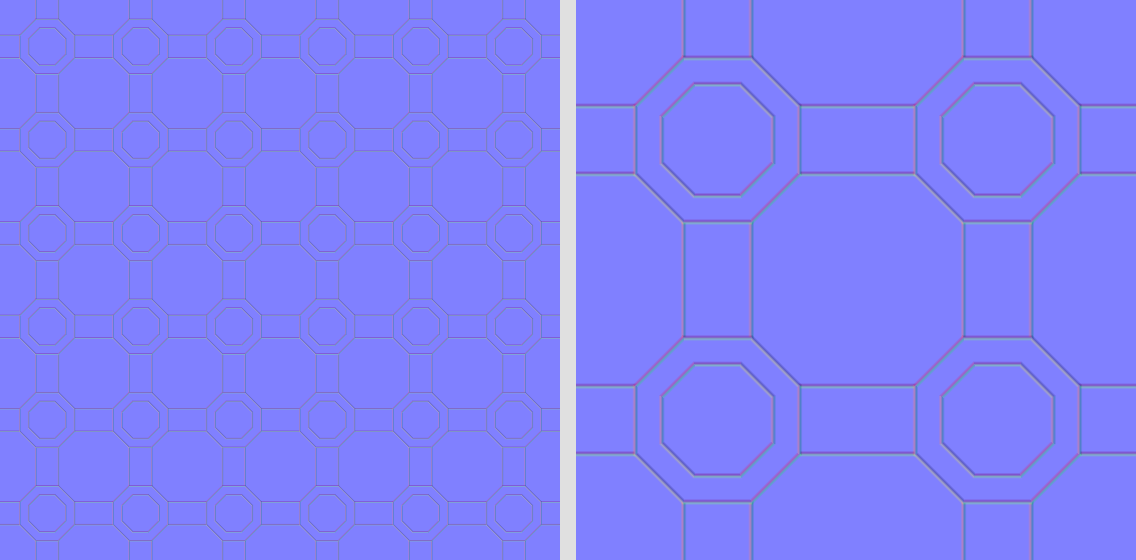
Left: the whole. Right: its middle third, enlarged.
A WebGL 2 fragment shader for this texture map:

```glsl
#version 300 es
precision highp float;
// Tangent-space normal map of octagon paving: ringed octagons joined by straight bands.

uniform vec2 u_resolution;
out vec4 fragColor;

const float REPEATS = 6.0;
const vec2 CELL_CENTRE = vec2(0.505, 0.5);

// Sizes in units of one cell
const float OUTER_RADIUS = 0.293;
const float INNER_RADIUS = 0.199;
const float BAND_HALF_WIDTH = 0.121;
const float WALL_WIDTH = 0.0072;
const float MIN_FILTER = 0.008;

const vec3 FLAT_NORMAL = vec3(0.5, 0.5, 1.0);
const float WALL_TILT = 0.21;
const float WALL_DROP = 0.23;

vec2 signs(vec2 p) {
    return mix(vec2(-1.0), vec2(1.0), step(0.0, p));
}

// Regular octagon: x = signed distance to its sides, yz = outward direction
vec3 octagon(vec2 p, float radius) {
    vec2 a = abs(p);
    vec2 s = signs(p);
    float diagonal = (a.x + a.y) * 0.70711;
    float straight = max(a.x, a.y);
    vec2 axis = a.x > a.y ? vec2(s.x, 0.0) : vec2(0.0, s.y);
    vec2 outward = diagonal > straight ? s * 0.70711 : axis;
    return vec3(max(diagonal, straight) - radius, outward);
}

// Share of a filter window centred on d that lies between lo and hi
float coverage(float d, float lo, float hi, float window) {
    float overlap = min(d + 0.5 * window, hi) - max(d - 0.5 * window, lo);
    return max(overlap, 0.0) / window;
}

// V-shaped groove: the two walls lean towards each other
vec3 groove(float d, vec2 outward, float window) {
    float nearWall = coverage(d, -WALL_WIDTH, 0.0, window);
    float farWall = coverage(d, 0.0, WALL_WIDTH, window);
    vec2 tilt = outward * (nearWall - farWall) * WALL_TILT;
    return vec3(tilt, -WALL_DROP * (nearWall + farWall));
}

void main() {
    vec2 uv = gl_FragCoord.xy / u_resolution;
    vec2 p = fract(uv * REPEATS) - CELL_CENTRE;
    float pixel = REPEATS / min(u_resolution.x, u_resolution.y);
    float window = max(pixel, MIN_FILTER);

    // Octagonal ring
    vec3 outer = octagon(p, OUTER_RADIUS);
    vec3 inner = octagon(p, INNER_RADIUS);
    vec3 relief = groove(outer.x, outer.yz, window)
                + groove(inner.x, inner.yz, window);

    // Bands run only between the rings
    vec2 side = signs(p);
    vec2 edge = abs(p) - BAND_HALF_WIDTH;
    vec3 bands = groove(edge.x, vec2(side.x, 0.0), window)
               + groove(edge.y, vec2(0.0, side.y), window);
    relief += bands * smoothstep(0.0, window, outer.x);

    fragColor = vec4(clamp(FLAT_NORMAL + relief, 0.0, 1.0), 1.0);
}
```
